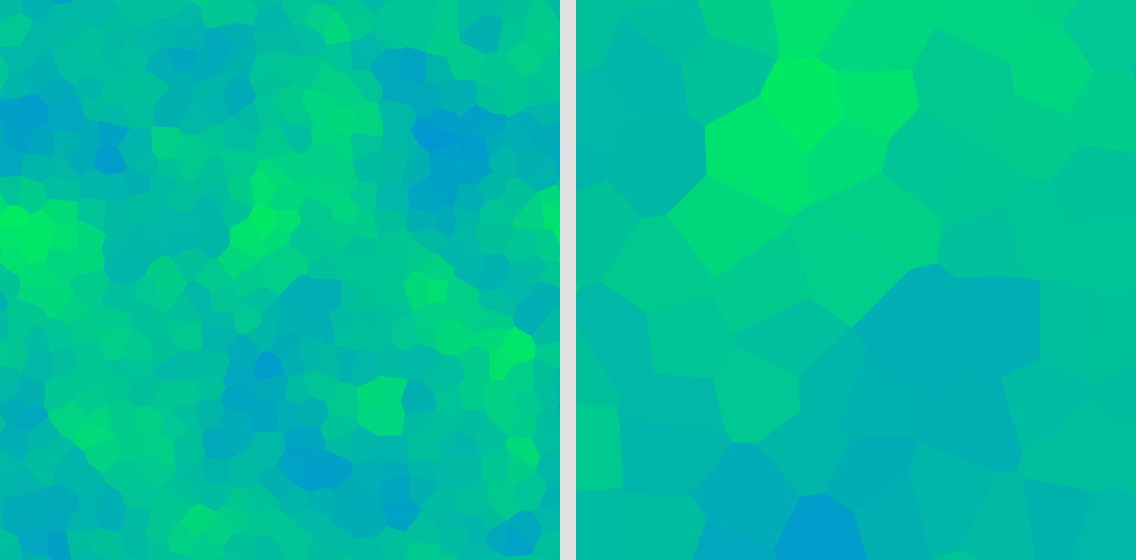
Left: the whole. Right: its middle third, enlarged.
Give the GLSL for this texture, as a Shadertoy shader.

```glsl
#define CELLS 22.0
#define JITTER 0.9
#define BASE_FREQ 3.0
#define OCTAVES 3
#define GAIN 0.7
#define MID_TONE 0.49
#define CONTRAST 0.6
#define WARP 0.0025
#define BLUE vec3(0.0, 0.50, 0.95)
#define GREEN vec3(0.0, 1.0, 0.28)

// Integer hash: two values in 0..1 per lattice point and layer
vec2 hash2(vec2 lattice, uint layer) {
    uvec2 v = uvec2(ivec2(lattice)) * 1664525u + 1013904223u + layer * 747796405u;
    v.x += v.y * 1664525u;
    v.y += v.x * 1664525u;
    v ^= v >> 16u;
    v.x += v.y * 1664525u;
    v.y += v.x * 1664525u;
    v ^= v >> 16u;
    return vec2(v >> 8u) / 16777216.0;
}

float cornerSlope(vec2 corner, vec2 offset, float period, uint layer) {
    vec2 gradient = 2.0 * hash2(mod(corner, period), layer) - 1.0;
    return dot(gradient, offset);
}

// Tileable gradient noise, centred on zero
float gradientNoise(vec2 p, float period, uint layer) {
    vec2 i = floor(p), f = p - i;
    vec2 u = f * f * f * (f * (f * 6.0 - 15.0) + 10.0);
    vec2 e = vec2(1.0, 0.0);
    float low = mix(cornerSlope(i, f, period, layer),
                    cornerSlope(i + e, f - e, period, layer), u.x);
    float high = mix(cornerSlope(i + e.yx, f - e.yx, period, layer),
                     cornerSlope(i + 1.0, f - 1.0, period, layer), u.x);
    return mix(low, high, u.y);
}

// Cloudy tone, sampled once per cell
vec3 cellColor(vec2 uv) {
    float sum = 0.0, amplitude = 1.0, freq = BASE_FREQ;
    for (int i = 0; i < OCTAVES; i++) {
        sum += amplitude * gradientNoise(uv * freq, freq, uint(i) + 1u);
        amplitude *= GAIN;
        freq *= 2.0;
    }
    return mix(BLUE, GREEN, clamp(MID_TONE + CONTRAST * sum, 0.0, 1.0));
}

void mainImage(out vec4 fragColor, in vec2 fragCoord) {
    vec2 uv = fragCoord / iResolution.xy;

    // Slightly bend the cell borders
    vec2 bend = vec2(gradientNoise(uv * CELLS, CELLS, 11u),
                     gradientNoise(uv * CELLS, CELLS, 12u));
    vec2 p = (uv + WARP * bend) * CELLS;

    // Offsets to the two nearest scattered sites
    vec2 base = floor(p), nearest = vec2(9.0), second = vec2(9.0);
    for (int y = -2; y <= 2; y++) {
        for (int x = -2; x <= 2; x++) {
            vec2 cell = base + vec2(x, y);
            vec2 jitter = JITTER * (hash2(mod(cell, CELLS), 0u) - 0.5);
            vec2 site = cell + 0.5 + jitter - p;
            if (dot(site, site) < dot(nearest, nearest)) {
                second = nearest;
                nearest = site;
            } else if (dot(site, site) < dot(second, second)) {
                second = site;
            }
        }
    }

    // Blend across the border over one pixel
    float edge = dot(0.5 * (nearest + second), normalize(second - nearest));
    float pixel = CELLS / iResolution.y;
    float coverage = clamp(0.5 + edge / pixel, 0.0, 1.0);
    vec3 color = mix(cellColor((p + second) / CELLS),
                     cellColor((p + nearest) / CELLS), coverage);
    fragColor = vec4(color, 1.0);
}
```
